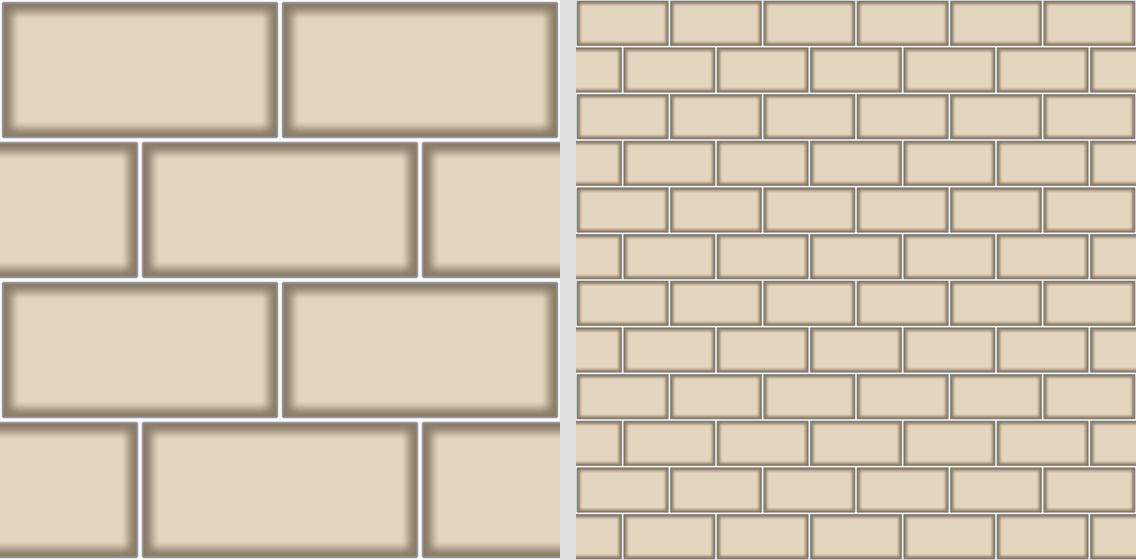
Left, the tile; right, the same tile 3 across and 3 down.
Give the GLSL for this pattern, as a WebGL 2 fragment shader.

```glsl
#version 300 es
precision highp float;
// Glazed cream wall tiles in running bond: 2 across, 4 courses down, half-tile offset.
// Distance to the joint centre gives white grout and a grey rim; a product of
// per-axis fades gives the soft brown shading inside each tile.

uniform vec2 u_resolution;
out vec4 outColor;

// Distance inward from the edge of a box, with corners rounded by radius
float insetDistance(vec2 p, vec2 halfSize, float radius) {
    vec2 q = abs(p) - halfSize + radius;
    return radius - length(max(q, 0.0)) - min(max(q.x, q.y), 0.0);
}

void main() {
    vec2 uv = gl_FragCoord.xy / u_resolution;
    float pixel = 1.0 / min(u_resolution.x, u_resolution.y);

    // Running bond: even courses from the bottom shift by half a tile
    vec2 tileSize = vec2(0.5, 0.25);
    vec2 grid = uv / tileSize;
    grid.x += 0.5 * (1.0 - mod(floor(grid.y), 2.0));
    vec2 local = (fract(grid) - 0.5) * tileSize;
    float inset = insetDistance(local, 0.5 * tileSize, 0.007);

    // Glaze shading, a touch deeper along the left and top edges
    vec2 edge = 0.5 * tileSize - abs(local - vec2(0.0006, -0.0006));
    vec2 fade = smoothstep(vec2(0.0065), vec2(0.036), edge);
    vec3 shade = vec3(0.54, 0.485, 0.405);
    vec3 cream = vec3(0.894, 0.834, 0.745);
    vec3 color = mix(shade, cream, fade.x * fade.y);

    // Thin grey rim around the tile
    vec3 rimGrey = vec3(0.535, 0.535, 0.54);
    float rimSoft = max(0.0009, 0.5 * pixel);
    color = mix(rimGrey, color, smoothstep(0.0072 - rimSoft, 0.0072 + rimSoft, inset));

    // White grout, rounding off to grey at its sides
    vec3 grout = vec3(0.985);
    float groutSoft = max(0.0019, 0.5 * pixel);
    color = mix(grout, color, smoothstep(0.0035 - groutSoft, 0.0035 + groutSoft, inset));

    outColor = vec4(color, 1.0);
}
```
